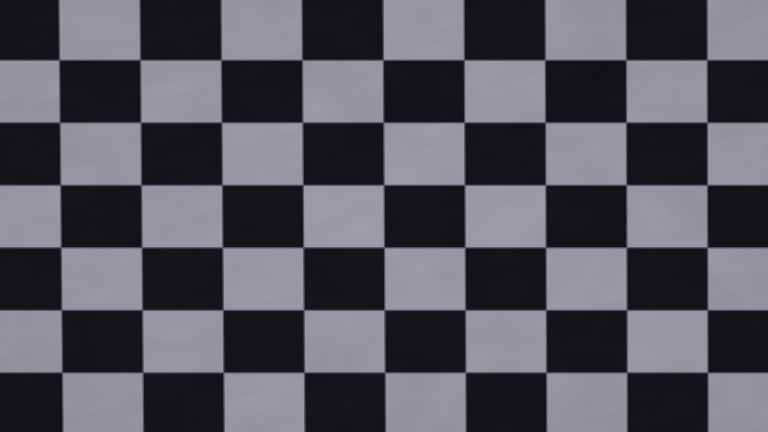
Write a Shadertoy shader that draws this pattern.

```glsl
// A slightly skewed checkerboard of dark and pale grey tiles with soft seams.
// Each axis gives a smooth square wave; their product selects the tile colour.
// Gradient noise and a per-tile hash add faint mottling, smears and tone shifts.

const vec3 PALE = vec3(0.592, 0.592, 0.640);
const vec3 DARK = vec3(0.079, 0.075, 0.098);
const float SEAM_SOFTNESS = 0.0032; // half width, in canvas heights

float hash(vec2 p) {
    vec3 q = fract(vec3(p.xyx) * 0.1031);
    q += dot(q, q.yzx + 33.33);
    return fract((q.x + q.y) * q.z);
}

vec2 gradientAt(vec2 cell) {
    float angle = 6.2832 * hash(cell);
    return vec2(cos(angle), sin(angle));
}

float gradientNoise(vec2 p) {
    vec2 i = floor(p), f = p - i;
    vec2 u = f * f * f * (f * (f * 6.0 - 15.0) + 10.0);
    vec2 e = vec2(0.0, 1.0);
    float a = dot(gradientAt(i), f);
    float b = dot(gradientAt(i + e.yx), f - e.yx);
    float c = dot(gradientAt(i + e.xy), f - e.xy);
    float d = dot(gradientAt(i + e.yy), f - e.yy);
    return mix(mix(a, b, u.x), mix(c, d, u.x), u.y);
}

float fbm(vec2 p) {
    float sum = 0.0, amplitude = 0.5;
    for (int i = 0; i < 4; i++) {
        sum += amplitude * gradientNoise(p);
        p = mat2(1.6, 1.2, -1.2, 1.6) * p + 7.3;
        amplitude *= 0.5;
    }
    return sum;
}

// Tile coordinates counted rightwards and downwards, columns leaning a little.
vec2 boardCoord(vec2 uv) {
    float down = 1.0 - uv.y;
    float firstSeam = mix(0.0768, 0.0820, down);
    float columnWidth = mix(0.1055, 0.1050, down);
    return vec2((uv.x - firstSeam) / columnWidth, (down - 0.1395) / 0.1447);
}

// Alternates between +1 and -1, passing smoothly through 0 at each seam.
float softSquareWave(float x, float softness) {
    float seamDistance = 0.5 - abs(fract(x) - 0.5);
    float side = 1.0 - 2.0 * mod(floor(x), 2.0);
    return side * smoothstep(0.0, softness, seamDistance);
}

// Brightness offset from tile tone, mottling and slanted smears.
float wear(vec2 p, vec2 tile) {
    float tone = hash(tile + 20.0) - 0.5;
    float mottling = fbm(p * 9.0 + 3.0);
    vec2 slanted = mat2(0.97, -0.24, 0.24, 0.97) * p;
    float smear = gradientNoise(slanted * vec2(9.0, 36.0) + 20.0 * hash(tile + 51.0));
    return 0.014 * tone + 0.035 * mottling + 0.012 * smear;
}

void mainImage(out vec4 fragColor, in vec2 fragCoord) {
    vec2 uv = fragCoord / iResolution.xy;
    vec2 p = fragCoord / iResolution.y;
    vec2 board = boardCoord(uv);
    vec2 tile = floor(board);

    // Checker blend, never sharper than one pixel
    float softness = max(SEAM_SOFTNESS, 1.0 / iResolution.y);
    vec2 tileSize = vec2(0.105 * iResolution.x / iResolution.y, 0.1447);
    vec2 softTile = softness / tileSize;
    float wave = softSquareWave(board.x, softTile.x) * softSquareWave(board.y, softTile.y);
    float darkness = 0.5 + 0.5 * wave;
    vec3 color = mix(PALE, DARK, darkness);

    // Wear is fainter on dark tiles
    color += wear(p, tile) * mix(1.0, 0.5, darkness);

    // Gentle falloff towards the canvas corners
    vec2 fromCenter = uv - 0.5;
    color *= 1.015 - 0.12 * dot(fromCenter, fromCenter);

    // Fine grain on a canvas-sized lattice
    color += 0.006 * gradientNoise(p * 140.0);
    fragColor = vec4(clamp(color, 0.0, 1.0), 1.0);
}
```
